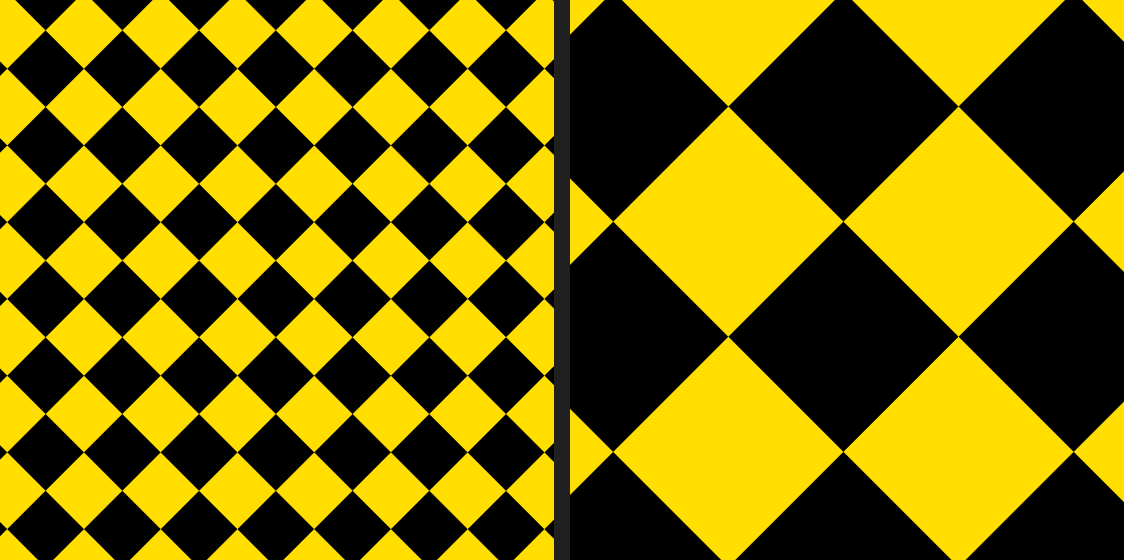
Left: the whole. Right: its middle third, enlarged.
This pattern is drawn by a Shadertoy shader. Its source:

```glsl
const vec3 YELLOW = vec3(1.0, 0.87, 0.0);
const vec3 BLACK = vec3(0.0);

// Lattice of black diamonds, in units of the canvas height
const float PERIOD = 0.13704;
const vec2 DIAMOND_CENTER = vec2(0.0814, 0.0551);

// Offset from the centre of the nearest repeat
vec2 repeatCell(vec2 p, float period) {
    return (fract(p / period + 0.5) - 0.5) * period;
}

// Signed distance to the edges of a diamond, negative inside
float diamondDistance(vec2 p, float halfDiagonal) {
    return (abs(p.x) + abs(p.y) - halfDiagonal) * inversesqrt(2.0);
}

// Antialiased coverage of the inside of a shape
float coverage(float dist, float pixelSize) {
    return clamp(0.5 - dist / pixelSize, 0.0, 1.0);
}

void mainImage(out vec4 fragColor, in vec2 fragCoord) {
    float pixelSize = 1.0 / iResolution.y;
    vec2 position = fragCoord * pixelSize;

    // Diamonds touch tip to tip, leaving equal yellow diamonds between
    vec2 cell = repeatCell(position - DIAMOND_CENTER, PERIOD);
    float dist = diamondDistance(cell, 0.5 * PERIOD);

    vec3 color = mix(YELLOW, BLACK, coverage(dist, pixelSize));
    fragColor = vec4(color, 1.0);
}
```
